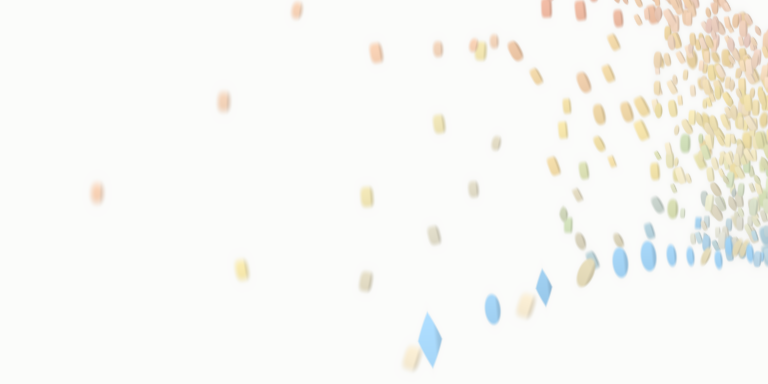
Reproduce this background procedurally as a WebGL 2 fragment shader.

```glsl
#version 300 es
precision highp float;

uniform vec2 u_resolution;
out vec4 outColor;

const vec3 PAPER = vec3(0.986, 0.987, 0.981);
const vec3 BLUE = vec3(0.62, 0.82, 0.96);
const vec3 SAGE = vec3(0.85, 0.85, 0.80);
const vec3 GREEN = vec3(0.82, 0.90, 0.74);
const vec3 YELLOW = vec3(0.97, 0.91, 0.66);
const vec3 GOLD = vec3(0.96, 0.86, 0.65);
const vec3 PEACH = vec3(0.97, 0.81, 0.69);
const vec3 CORAL = vec3(0.94, 0.70, 0.62);

vec2 hash22(vec2 p) {
    vec3 q = fract(vec3(p.xyx) * vec3(0.1031, 0.1030, 0.0973));
    q += dot(q, q.yzx + 33.33);
    return fract((q.xx + q.yz) * q.zy);
}

// Lower edge of the swarm
float rimHeight(float x) {
    return 0.345 - 0.43 * pow(abs(1.78 - x), 1.5);
}

// Colour bands rising from the blue rim to the coral top
vec3 bandColor(float h) {
    vec3 c = mix(BLUE, SAGE, smoothstep(0.02, 0.08, h));
    c = mix(c, GREEN, smoothstep(0.10, 0.18, h));
    c = mix(c, YELLOW, smoothstep(0.19, 0.28, h));
    c = mix(c, GOLD, smoothstep(0.33, 0.44, h));
    c = mix(c, PEACH, smoothstep(0.46, 0.56, h));
    return mix(c, CORAL, smoothstep(0.58, 0.68, h));
}

// Superellipse: power 1 is a diamond, 2 an ellipse, 4 a rounded tile
float chipDistance(vec2 p, vec2 size, float power) {
    vec2 q = pow(abs(p / size) + 1e-4, vec2(power));
    return (pow(q.x + q.y, 1.0 / power) - 1.0) * size.x;
}

// Lays one shaded chip with a faint halo over the base colour
vec3 addChip(vec3 base, vec2 p, vec2 size, float angle, float power, vec3 tint, float blur) {
    if (dot(p, p) > 0.02) return base;
    float c = cos(angle), s = sin(angle);
    vec2 q = vec2(c * p.x + s * p.y, c * p.y - s * p.x);
    float d = chipDistance(q, size, power);
    base *= 1.0 - 0.018 * exp(-max(d, 0.0) / (0.003 + 0.4 * blur));
    float side = smoothstep(0.3, 0.8, q.x / size.x);
    vec3 shade = tint * (1.0 - 0.11 * side) + 0.02 * q.y / size.y;
    return mix(base, shade, 0.94 * smoothstep(blur, -blur, d));
}

// Loose chips slowing down sideways while they climb evenly
vec3 addStream(vec3 base, vec2 p, vec2 start, float span, float rise, vec3 tint, float pixel) {
    for (int i = 0; i < 4; i++) {
        float t = float(i);
        vec2 center = start + vec2(span * (1.0 - exp(-0.55 * t)), rise * t);
        vec2 rnd = hash22(start * 91.0 + t * 7.3);
        vec2 size = vec2(0.017, 0.027) * (0.75 + 0.35 * rnd.x) * mix(1.1, 0.75, center.x / 1.5);
        float blur = mix(0.010, 0.004, smoothstep(0.2, 1.2, center.x)) + 0.6 * pixel;
        vec3 c = mix(tint, SAGE, 0.45 * rnd.y * step(0.5, t));
        base = addChip(base, p - center, size, 0.5 * rnd.y - 0.2, 2.0 + rnd.x, c, blur);
    }
    return base;
}

// Share of cells filled: dense on the right, airy toward the left
float swarmDensity(vec2 c, float dense) {
    float edge = 1.72 + 0.24 * (1.0 - c.y);
    float fine = 0.85 * smoothstep(edge - 0.16, edge + 0.15, c.x);
    float airy = 0.85 * smoothstep(1.22, 1.60, c.x);
    float inside = step(rimHeight(c.x) + 0.01, c.y) * step(c.y, 1.07 - 0.8 * (c.x - 1.8));
    return inside * mix(airy, fine, dense);
}

// One jittered grid of chips
vec3 addSwarm(vec3 base, vec2 p, float cell, float dense, float seed, float pixel) {
    vec2 grid = p / cell + seed * vec2(0.37, 0.61);
    float blur = mix(0.0025, 0.0007, dense) + 0.6 * pixel;
    for (int k = 0; k < 9; k++) {
        vec2 id = floor(grid) + vec2(k % 3 - 1, k / 3 - 1);
        vec2 a = hash22(id + seed * 17.0), b = hash22(id + seed * 31.0 + 50.0);
        vec2 offset = (grid - id - 0.1 - 0.8 * a) * cell;
        vec2 center = p - offset;
        if (b.x >= swarmDensity(center, dense)) continue;
        float shape = fract(b.x * 57.0 + a.y * 9.0);
        float pale = fract(b.y * 37.0 + a.x * 11.0);
        vec2 size = mix(vec2(0.012, 0.022), vec2(0.009, 0.018), dense) * (0.65 + 0.6 * b.y);
        float h = center.y - rimHeight(center.x) + 0.22 * (pale - 0.5);
        vec3 tint = mix(bandColor(h), GOLD, 0.4 * shape);
        tint = mix(tint, PAPER, 0.5 * dense * pale) * (0.94 + 0.06 * a.y);
        base = addChip(base, offset, size, 0.7 * shape - 0.15, 1.5 + 2.5 * a.y, tint, blur);
    }
    return base;
}

// Blue chips strung along the rim, closing up to the right
vec3 addRim(vec3 base, vec2 p, float pixel) {
    for (int i = 0; i < 14; i++) {
        float t = float(i);
        float x = 1.12 + 0.9 * (1.0 - exp(-0.2 * t));
        float small = smoothstep(5.0, 6.5, t);
        vec2 rnd = hash22(vec2(t, 5.0));
        vec2 center = vec2(x, rimHeight(x) + 0.05 * small * (rnd.x - 0.3));
        float diamond = step(t, 2.0) * step(mod(t, 2.0), 0.5);
        vec2 size = mix(vec2(0.020, 0.039), vec2(0.010, 0.024), small);
        size = mix(size, vec2(0.031, 0.072) - vec2(0.005, 0.012) * t, diamond);
        float gilded = max(step(abs(t - 3.0), 0.5), small * step(0.65, rnd.y));
        vec3 tint = mix(BLUE, GOLD, 0.8 * gilded) + 0.03 * diamond * (1.0 - t);
        if (diamond > 0.5)
            base = addChip(base, p - center + 0.047, vec2(0.02, 0.03), -0.3, 3.0, mix(GOLD, PAPER, 0.5), 0.009);
        base = addChip(base, p - center, size, 0.1 - 0.5 * gilded, 2.0 - 0.9 * diamond, tint, 0.002 + 0.6 * pixel);
    }
    return base;
}

void main() {
    float pixel = 1.0 / u_resolution.y;
    vec2 p = gl_FragCoord.xy * pixel;
    vec3 color = PAPER;

    color = addStream(color, p, vec2(0.253, 0.497), 0.78, 0.238, PEACH, pixel);
    color = addStream(color, p, vec2(0.630, 0.297), 0.77, 0.190, YELLOW, pixel);
    color = addStream(color, p, vec2(0.953, 0.267), 0.42, 0.120, mix(SAGE, GOLD, 0.3), pixel);
    color = addStream(color, p, vec2(0.980, 0.862), 0.38, 0.010, PEACH, pixel);
    color = addSwarm(color, p, 0.080, 0.0, 1.0, pixel);
    for (int i = 0; i < 4; i++)
        color = addSwarm(color, p, 0.044, 1.0, 2.0 + float(i), pixel);
    color = addRim(color, p, pixel);
    outColor = vec4(color, 1.0);
}
```
